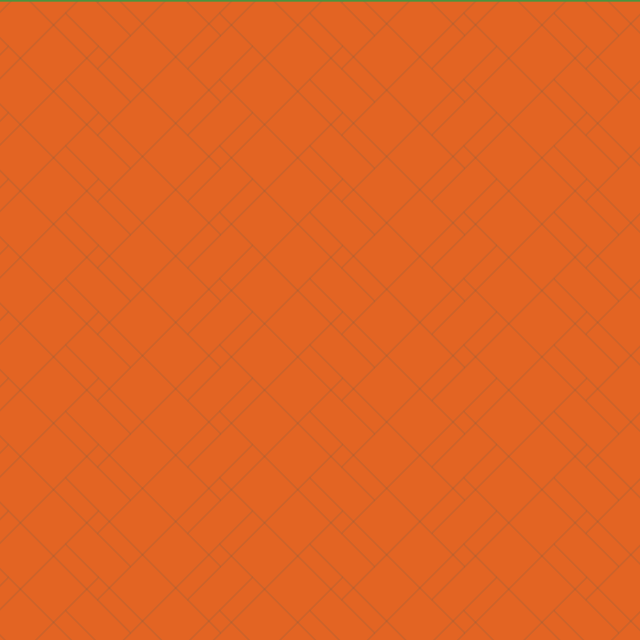
A three.js fragment shader for this pattern:

```glsl
varying vec2 vUv;

const vec3 ORANGE = vec3(0.892, 0.391, 0.136);
const vec3 INK = vec3(0.45, 0.37, 0.28);
const vec3 GREEN = vec3(0.30, 0.58, 0.24);

const vec2 TILE = vec2(0.38151, 0.10371);     // repeat across and up
const vec2 CENTER_A = vec2(0.46523, 0.02754); // crossing in each column
const vec2 CENTER_B = vec2(0.60417, 0.02949);
const float HALF_WIDTH = 0.0013;
const float SOFTNESS = 0.0010;
const float OPACITY = 0.21;

// Offset from the nearest repeat, from -period/2 to period/2
float wrap(float value, float period) {
  return mod(value + 0.5 * period, period) - 0.5 * period;
}

// Stack of parallel diagonal segments, cut to a horizontal span
float strokes(vec2 p, vec2 center, float slope, vec2 span) {
  float x = wrap(p.x - center.x, TILE.x);
  float y = wrap(p.y - center.y - slope * x, TILE.y);
  float dist = abs(y) * inversesqrt(1.0 + slope * slope);
  float line = 1.0 - smoothstep(HALF_WIDTH - SOFTNESS, HALF_WIDTH + SOFTNESS, dist);
  float inside = smoothstep(span.x - SOFTNESS, span.x + SOFTNESS, x)
               * (1.0 - smoothstep(span.y - SOFTNESS, span.y + SOFTNESS, x));
  return line * inside;
}

// Lay a translucent stroke over a colour, so crossings darken
vec3 layInk(vec3 base, float coverage, float opacity) {
  return mix(base, INK, coverage * opacity);
}

void main() {
  vec2 p = vUv;
  vec2 falling = vec2(-0.1223, 0.1203);
  vec2 rising = vec2(-0.1721, 0.0704);

  // Column B uses the spans of column A turned by half a circle
  vec3 color = ORANGE;
  color = layInk(color, strokes(p, CENTER_A, -1.0, falling), OPACITY);
  color = layInk(color, strokes(p, CENTER_A, 1.0, rising), OPACITY);
  color = layInk(color, strokes(p, CENTER_B, -1.0, -falling.yx), OPACITY);
  color = layInk(color, strokes(p, CENTER_B, 1.0, -rising.yx), OPACITY);

  // Thin border along the top edge
  float border = smoothstep(0.9968, 0.9982, p.y);
  color = mix(color, GREEN, border);

  gl_FragColor = vec4(color, 1.0);
}
```
